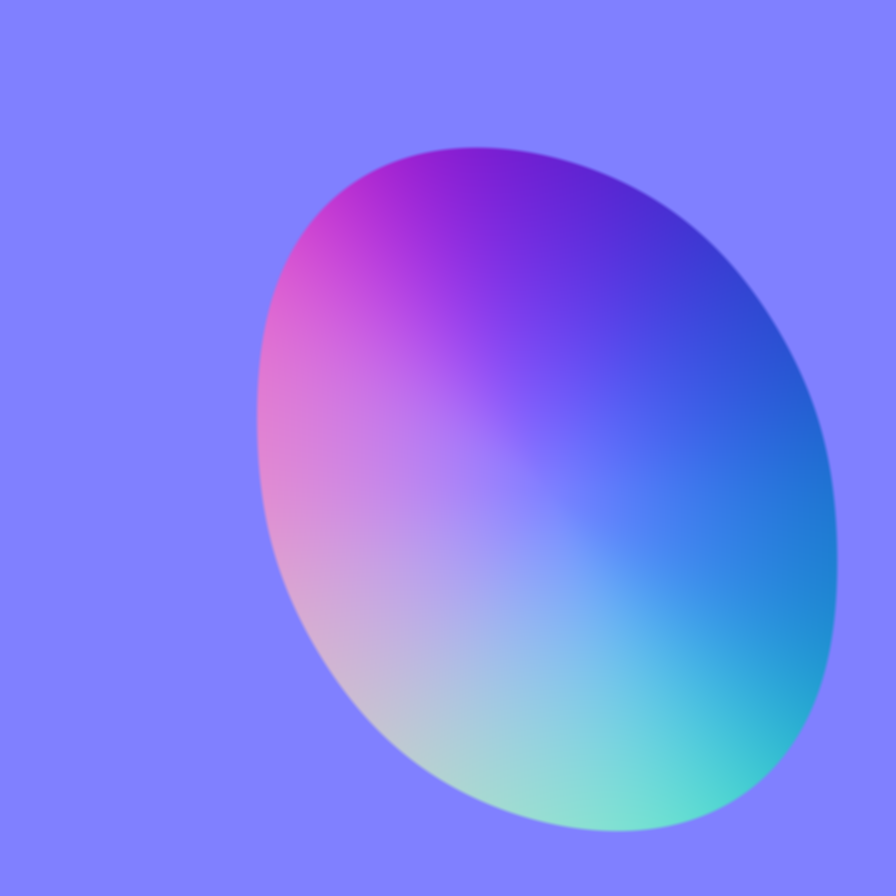
Write a WebGL 1 fragment shader that draws this texture map.

```glsl
precision highp float;

uniform vec2 u_resolution;

#define CENTER vec2(0.6107, 0.4538)
#define MEAN_RADIUS 0.3509
#define OVAL vec2(-0.0283, -0.0354)
#define SQUARING vec2(-0.0053, 0.0056)
#define TRIM vec2(0.0017, 0.0014)
#define RIM_SLOPE 1.18
#define EDGE_SOFTNESS 0.003

// Adds one cosine/sine harmonic: x is the radius, y its angular derivative
vec2 harmonic(vec2 amount, float order, float angle) {
  float c = cos(order * angle);
  float s = sin(order * angle);
  return vec2(amount.x * c + amount.y * s,
              order * (amount.y * c - amount.x * s));
}

// Radius of the tilted oval and its derivative at an angle
vec2 ovalRadius(float angle) {
  return vec2(MEAN_RADIUS, 0.0)
       + harmonic(OVAL, 2.0, angle)
       + harmonic(SQUARING, 4.0, angle)
       + harmonic(TRIM, 6.0, angle);
}

// Packs a unit normal into the 0..1 colour range
vec3 encodeNormal(vec3 normal) {
  return normal * 0.5 + 0.5;
}

void main() {
  vec2 p = gl_FragCoord.xy / u_resolution - CENTER;
  float dist = max(length(p), 1e-5);
  vec2 radial = p / dist;
  vec2 tangent = vec2(-radial.y, radial.x);
  vec2 radius = ovalRadius(atan(radial.y, radial.x));

  // Outward direction, perpendicular to the scaled outline
  vec2 gradient = radial - tangent * radius.y / radius.x;
  vec2 outward = normalize(gradient);

  // Parabolic bowl: the slope grows linearly toward the rim
  float depth = dist / radius.x;
  vec3 bowl = normalize(vec3(-outward * RIM_SLOPE * depth, 1.0));
  vec3 flatPlane = vec3(0.0, 0.0, 1.0);

  // Blend to the flat plane across the smoothed rim
  float edge = (dist - radius.x) / length(gradient);
  float inside = 1.0 - smoothstep(-EDGE_SOFTNESS, EDGE_SOFTNESS, edge);
  vec3 color = mix(encodeNormal(flatPlane), encodeNormal(bowl), inside);

  gl_FragColor = vec4(color, 1.0);
}
```
